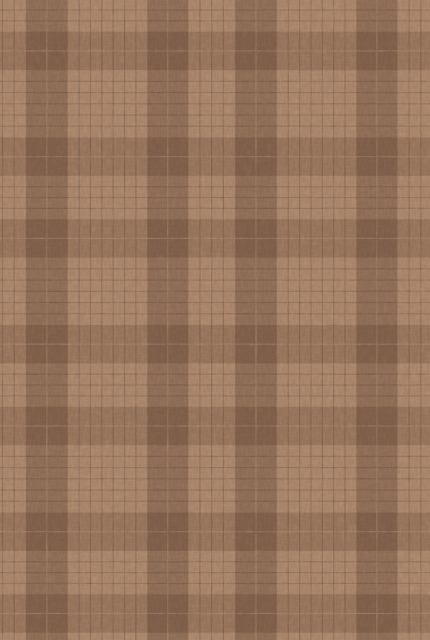
Give the GLSL for this pattern, as a Shadertoy shader.

```glsl
const vec3 LIGHT = vec3(0.665, 0.525, 0.422);
const vec3 ROW_TINT = vec3(0.893, 0.873, 0.860);
const vec3 COLUMN_TINT = vec3(0.845, 0.820, 0.805);
const vec3 PALE_THREAD = vec3(0.69, 0.55, 0.45);

vec2 hash2(vec2 cell) {
    vec3 q = fract(cell.xyx * vec3(0.1031, 0.1030, 0.0973));
    q += dot(q, q.yzx + 33.33);
    return fract((q.xx + q.yz) * q.zy);
}

// Distance to the nearest scattered cell point
float cellular(vec2 p) {
    vec2 cell = floor(p);
    float nearest = 2.0;
    for (int j = -1; j <= 1; j++) {
        for (int i = -1; i <= 1; i++) {
            vec2 neighbour = cell + vec2(i, j);
            nearest = min(nearest, length(neighbour + hash2(neighbour) - p));
        }
    }
    return nearest;
}

// Antialiased strip of given half width
float strip(float dist, float halfWidth, float aa) {
    return clamp((halfWidth - abs(dist)) / aa + 0.5, 0.0, 1.0);
}

// Evenly spaced lines dividing the gap from start to end
float gapLines(float t, float start, float end, float count, float halfWidth, float aa) {
    float spacing = (end - start) / (count + 1.0);
    float index = clamp(round((t - start) / spacing), 1.0, count);
    return strip(t - start - index * spacing, halfWidth, aa);
}

// One axis of the sett: x = dark band, y = dark lines, z = pale line
// edges: end of first band, start and end of second band
vec3 sett(float t, vec3 edges, vec2 counts, float halfWidth, float aa) {
    float phase = fract(t);
    float centreA = 0.5 * edges.x;
    float centreB = 0.5 * (edges.y + edges.z);
    float fromA = fract(phase - centreA + 0.5) - 0.5;
    float fromB = phase - centreB;
    float soft = max(aa, 0.006);
    float band = max(strip(fromA, centreA, soft),
                     strip(fromB, 0.5 * (edges.z - edges.y), soft));
    float dark = max(gapLines(phase, edges.x, edges.y, counts.x, halfWidth, aa),
                     gapLines(phase, edges.z, 1.0, counts.y, halfWidth, aa));
    float pale = max(strip(fromA, halfWidth, aa), strip(fromB, halfWidth, aa));
    return vec3(band, dark, pale);
}

void mainImage(out vec4 fragColor, in vec2 fragCoord) {
    vec2 uv = fragCoord / iResolution.xy;
    vec2 period = vec2(0.4864, 0.2930);
    vec2 origin = vec2(0.0603, 0.0495);
    vec2 tile = (vec2(uv.x, 1.0 - uv.y) - origin) / period;
    vec2 aa = 1.0 / (iResolution.xy * period);

    vec3 columns = sett(tile.x, vec3(0.200, 0.580, 0.776), vec2(6.0, 3.0), 0.0029, aa.x);
    vec3 rows = sett(tile.y, vec3(0.205, 0.564, 0.769), vec2(5.0, 3.0), 0.0032, aa.y);

    // Fibres of warp and weft
    float warp = cellular(uv * vec2(190.0, 75.0)) - 0.45;
    float weft = cellular(uv * vec2(45.0, 300.0) + 17.0) - 0.45;
    float slub = cellular(uv * vec2(60.0, 22.0) + 41.0) - 0.45;

    // Crossing bands
    vec3 color = LIGHT;
    color *= mix(vec3(1.0), COLUMN_TINT, columns.x);
    color *= mix(vec3(1.0), ROW_TINT, rows.x);

    // Thin dark lines, uneven along their length
    float wear = 1.0 + 0.8 * slub;
    color *= 1.0 - 0.13 * wear * columns.y;
    color *= 1.0 - 0.11 * wear * rows.y;

    // Pale threads along the band centres
    float pale = max(columns.z, rows.z);
    color = mix(color, PALE_THREAD, 0.42 * wear * pale);

    // Woven grain
    float grain = 0.065 * warp + 0.045 * weft + 0.02 * slub;
    color *= 1.0 + grain;
    fragColor = vec4(color, 1.0);
}
```
